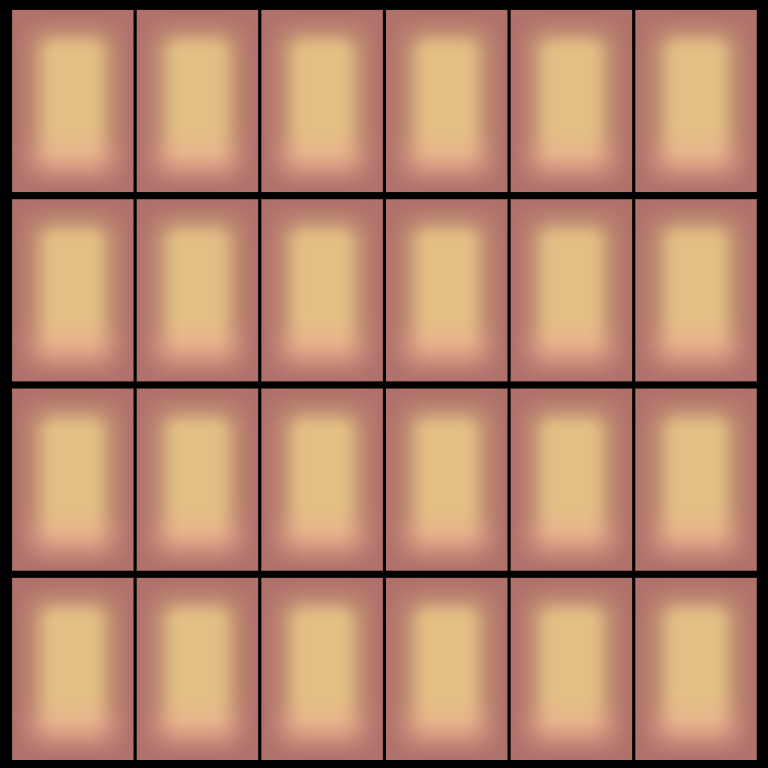
This pattern is drawn by a WebGL 1 fragment shader. Its source:

```glsl
precision highp float;

uniform vec2 u_resolution;

const vec2 GRID = vec2(6.0, 4.0);
const vec2 ORIGIN = vec2(0.0157, 0.0104);
const vec2 PITCH = vec2(0.1623, 0.2465);
const vec2 TILE = vec2(0.1582, 0.2372);

const vec3 GROUT = vec3(0.0);
const vec3 RIM = vec3(0.69, 0.44, 0.42);
const vec3 SHADE = vec3(0.81, 0.66, 0.47);
const vec3 CREAM = vec3(0.89, 0.75, 0.52);
const vec3 BLUSH = vec3(0.91, 0.69, 0.55);

// Signed distance to a box centred on the origin
float boxDistance(vec2 p, vec2 halfSize) {
  vec2 d = abs(p) - halfSize;
  return length(max(d, 0.0)) + min(max(d.x, d.y), 0.0);
}

// Soft pillow light: narrow falloff above and below, wide at the sides
float pillowLight(vec2 uv) {
  float sides = smoothstep(-0.03, 0.38, min(uv.x, 1.0 - uv.x));
  float bottom = smoothstep(-0.02, 0.24, uv.y);
  float top = smoothstep(-0.01, 0.25, 1.0 - uv.y);
  return sides * bottom * top;
}

// Cream centre, olive shade towards the rim, pink glow near the bottom
vec3 tileColor(vec2 uv) {
  float light = pillowLight(uv);
  float blush = 1.0 - smoothstep(0.14, 0.38, uv.y);
  vec3 face = mix(SHADE, CREAM, smoothstep(0.3, 0.95, light));
  face = mix(face, BLUSH, blush);
  return mix(RIM, face, light);
}

void main() {
  vec2 p = gl_FragCoord.xy / u_resolution;
  float pixel = 1.0 / min(u_resolution.x, u_resolution.y);

  // Nearest tile of the grid and position within it
  vec2 center = ORIGIN + 0.5 * TILE;
  vec2 cell = floor((p - center) / PITCH + 0.5);
  cell = clamp(cell, vec2(0.0), GRID - 1.0);
  vec2 local = p - center - cell * PITCH;

  float d = boxDistance(local, 0.5 * TILE);
  float coverage = clamp(0.5 - d / pixel, 0.0, 1.0);
  vec2 uv = clamp(local / TILE + 0.5, 0.0, 1.0);

  gl_FragColor = vec4(mix(GROUT, tileColor(uv), coverage), 1.0);
}
```
